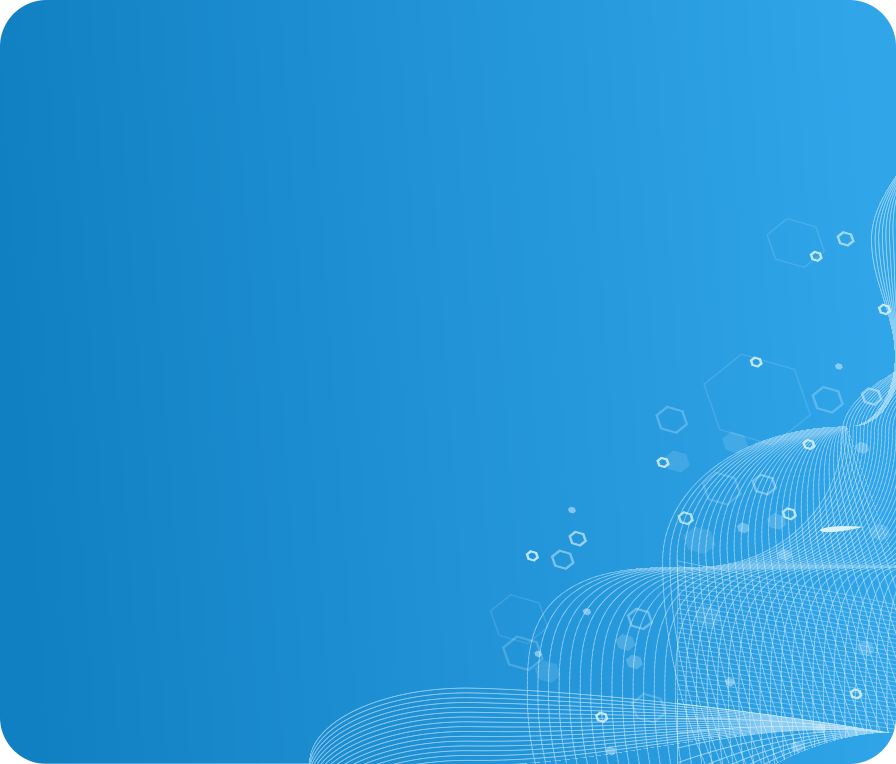
Give the GLSL for this background, as a WebGL 1 fragment shader.

```glsl
precision highp float;
// Rounded blue panel with ribbons of fine flowing lines and scattered hexagons at the lower right.
uniform vec2 u_resolution;

#define CANVAS vec2(7.68, 6.54)
#define CORNER 0.40
#define LINE_WIDTH 0.0095
#define LINE_ALPHA 0.62
#define HEX_COUNT 42
#define HEX_TILT 0.28
#define HEX_SQUASH 1.22
#define DEEP_BLUE vec3(0.065, 0.50, 0.76)
#define LIGHT_BLUE vec3(0.19, 0.65, 0.915)
#define PALE vec3(0.86, 0.95, 1.0)

float hash(float n) {
  n = fract(n * 0.1031);
  n *= n + 33.33;
  return fract(n * (n + n));
}

// Superellipse profile: 1 at t = 0, falling to 0 at t = +-1.
float arch(float t, float power) {
  return pow(max(1.0 - pow(min(abs(t), 1.0), power), 0.0), 1.0 / power);
}

// Edge curves of the ribbons; y runs downwards.
float stripEdge(float y) {
  float rise = max(2.05 - y, 0.0);
  float wave = 7.57 - 0.1 * cos(3.14159 * (min(y, 3.05) - 2.05));
  return wave + 0.33 * rise * rise - 0.4 * (1.0 - arch(max(y - 3.05, 0.0) / 0.6, 2.0));
}

float upperBulge(float y) {
  float drop = max(y - 4.8, 0.0);
  return 7.25 - 1.57 * arch(min(y - 4.8, 0.0) / 1.15, 2.0) + 0.12 * drop * drop;
}

float lowerBulge(float y) {
  if (y < 3.7) return 7.22 + 0.46 * pow((3.7 - y) / 0.52, 2.0);
  if (y < 4.85) return 6.0 + 1.22 * arch((y - 3.7) / 1.15, 2.0);
  float drop = max(y - 5.95, 0.0);
  return 6.0 - 1.48 * arch(min(y - 5.95, 0.0) / 1.1, 3.0) + 0.2 * drop * drop;
}

float hillTop(float x) {
  if (x < 4.0) return 6.54 - 0.65 * arch((x - 4.0) / 1.35, 2.0);
  return 5.89 + 0.39 * pow((x - 4.0) / 3.68, 1.5);
}

float cornerArc(float x) {
  return 6.27 + 0.27 * pow((7.68 - x) / 1.03, 2.0);
}

// Position across a ribbon: 0 on its first line, 1 on its last.
float ribbon(int kind, vec2 p) {
  float first, last;
  if (kind == 0) {
    if (p.y > 3.65) return -1.0;
    first = stripEdge(p.y);
    return (p.x - first) / (0.05 + 0.45 * exp(-pow((p.y - 2.1) / 0.55, 2.0)));
  }
  if (kind == 1) {
    if (p.y < 3.65) return -1.0;
    first = upperBulge(p.y);
    last = 7.26 + 0.35 * (p.y - 3.65);
    return (p.x - first) / (last - first);
  }
  if (kind == 2) {
    first = lowerBulge(p.y);
    return (p.x - first) / max(8.6 - first, 0.01);
  }
  first = hillTop(p.x);
  if (kind == 3) return (p.y - first) / (0.01 + 0.65 * (1.0 - smoothstep(4.0, 7.68, p.x)));
  if (p.x < 5.8) return -1.0;
  if (kind == 4) return (p.y - first) / max(cornerArc(p.x) - first, 0.01);
  last = 4.84 + 0.2 * (p.x - 6.0);
  return (p.y - last) / (first - last);
}

// Coverage of evenly spaced lines, averaged where they crowd together.
float lines(int kind, vec2 p, float count, float px) {
  float f = ribbon(kind, p);
  if (f < -0.3 / count || f > 1.0) return 0.0;
  vec2 slope = vec2(ribbon(kind, p + vec2(px, 0.0)) - ribbon(kind, p - vec2(px, 0.0)),
                    ribbon(kind, p + vec2(0.0, px)) - ribbon(kind, p - vec2(0.0, px)));
  float gap = 2.0 * px / max(length(slope) * count, 0.0001);
  float d = abs(fract(f * count + 0.5) - 0.5) * gap;
  float single = (1.0 - smoothstep(0.0, px, d)) * min(LINE_WIDTH / px, 1.0);
  return mix(single, min(LINE_WIDTH / gap, 1.0), smoothstep(0.4, 1.0, px / gap));
}

float hexagon(vec2 p, float radius) {
  float c = cos(HEX_TILT), s = sin(HEX_TILT);
  p = abs(vec2(c * p.x + s * p.y, HEX_SQUASH * (c * p.y - s * p.x)));
  return max(p.y, 0.866 * p.x + 0.5 * p.y) - radius;
}

float fill(float d, float px) { return clamp(0.5 - d / px, 0.0, 1.0); }

void main() {
  vec2 p = vec2(gl_FragCoord.x, u_resolution.y - gl_FragCoord.y) / u_resolution * CANVAS;
  float px = CANVAS.x / u_resolution.x;
  float t = p.x / CANVAS.x + 0.06 * (0.5 - p.y / CANVAS.y);
  vec3 color = mix(DEEP_BLUE, LIGHT_BLUE, clamp(t, 0.0, 1.0));

  // Line ribbons, with the two bulges dotted
  float dots = 0.8 + 0.2 * cos(157.0 * (p.x + p.y));
  float mesh = lines(0, p, 16.0, px) + lines(3, p, 16.0, px) + lines(4, p, 9.0, px);
  mesh += dots * (lines(1, p, 32.0, px) + lines(2, p, 45.0, px)) + 0.5 * lines(5, p, 30.0, px);
  mesh *= fill(p.y - cornerArc(p.x), px);
  color = mix(color, PALE, 1.0 - exp(-1.25 * LINE_ALPHA * mesh));

  // Bright sliver on the fold
  float along = clamp((p.x - 7.03) / 0.37, 0.0, 1.0);
  float sliver = abs(p.y - 4.54 + 0.03 * along) - 0.06 * (1.0 - along) * sqrt(along);
  color = mix(color, PALE, fill(sliver, px) * step(0.001, along) * step(along, 0.999));

  // Large faint hexagon outlines
  for (int i = 0; i < 3; i++) {
    float n = float(i);
    vec2 center = vec2(6.82 + n * (0.525 - 0.855 * n), 2.08 + n * (1.07 + 0.27 * n));
    float d = hexagon(p - center, 0.22 + 0.19 * n * (2.0 - n));
    color = mix(color, PALE, 0.14 * fill(abs(d) - 0.007, px));
  }

  // Small hexagons scattered below a diagonal; smaller ones are brighter
  for (int i = 0; i < HEX_COUNT; i++) {
    float n = float(i) + 1.0;
    float x = 7.6 - 3.2 * pow(fract(n * 0.618034), 1.2);
    float y = mix(1.95 + 1.15 * max(7.0 - x, 0.0), 6.5, hash(n + 7.0));
    float size = hash(n + 61.0);
    float radius = 0.04 + 0.13 * size * size;
    float d = hexagon(p - vec2(x, y), radius);
    float solid = step(0.62, hash(n + 113.0));
    float shape = mix(abs(d) - 0.011, d + 0.25 * radius, solid);
    float alpha = mix(0.85, 0.22, smoothstep(0.1, 0.9, size)) * mix(1.0, 0.6, solid);
    color = mix(color, PALE, alpha * fill(shape, px));
  }

  // Rounded panel on white
  vec2 q = abs(p - 0.5 * CANVAS) - 0.5 * CANVAS + CORNER;
  float panel = length(max(q, 0.0)) - CORNER;
  gl_FragColor = vec4(mix(vec3(1.0), color, fill(panel, px)), 1.0);
}
```
